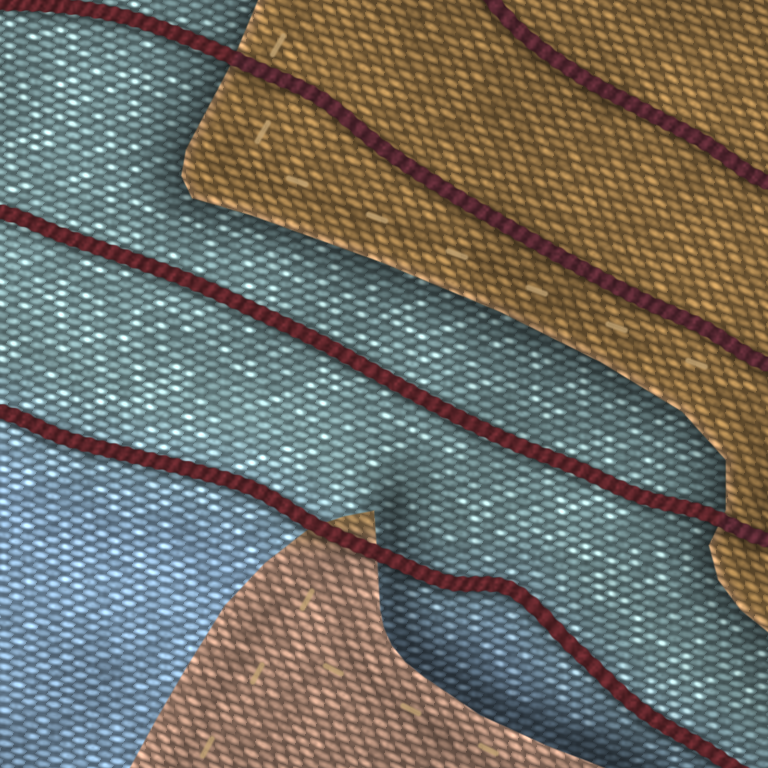
Reproduce this texture procedurally as a WebGL 2 fragment shader.

```glsl
#version 300 es
precision highp float;
// Woven denim with two sewn patches and four twisted cords lying across it.
// Patches are polygon distance fields, cords are splines through evenly spaced
// heights, and all cloth is a slanted lattice of randomly lit yarn dashes.

uniform vec2 u_resolution;
out vec4 fragColor;

const vec2 OCHRE[19] = vec2[](
  vec2(.39, 1.13), vec2(.336, 1.), vec2(.302, .919), vec2(.242, .805), vec2(.236, .771),
  vec2(.25, .742), vec2(.326, .72), vec2(.495, .659), vec2(.651, .594), vec2(.781, .529),
  vec2(.888, .464), vec2(.945, .401), vec2(.945, .336), vec2(.923, .29), vec2(.935, .245),
  vec2(.964, .206), vec2(1., .177), vec2(1.2, .1), vec2(1.2, 1.13));
const vec2 ROSE[19] = vec2[](
  vec2(.1, -.1), vec2(.169, 0.), vec2(.205, .066), vec2(.241, .128), vec2(.293, .212),
  vec2(.345, .267), vec2(.404, .313), vec2(.449, .328), vec2(.487, .335), vec2(.49, .297),
  vec2(.495, .206), vec2(.5, .182), vec2(.51, .16), vec2(.528, .138), vec2(.553, .118),
  vec2(.625, .069), vec2(.71, .03), vec2(.788, 0.), vec2(.95, -.1));

// Cord heights at every twelfth of the width
const float CORD_A[13] = float[](.996, .992, .977, .948, .911, .872, .806, .751, .702, .655, .611, .573, .526);
const float CORD_B[13] = float[](.724, .693, .664, .633, .595, .555, .509, .464, .424, .391, .354, .332, .297);
const float CORD_C[13] = float[](.464, .43, .408, .388, .362, .313, .276, .242, .232, .154, .077, .026, -.022);
const float CORD_D[13] = float[](1.9, 1.8, 1.7, 1.6, 1.5, 1.3, 1.18, 1.075, .97, .905, .859, .815, .763);

float hash(vec2 p) {
  vec3 q = fract(p.xyx * .1031);
  q += dot(q, q.yzx + 33.33);
  return fract((q.x + q.y) * q.z);
}

float noise(vec2 p) {
  vec2 i = floor(p), f = fract(p);
  f *= f * (3. - 2. * f);
  return mix(mix(hash(i), hash(i + vec2(1, 0)), f.x),
             mix(hash(i + vec2(0, 1)), hash(i + 1.), f.x), f.y);
}

// Signed distance to a closed polygon, negative inside
float polygon(vec2 p, vec2 v[19]) {
  float d = 9., side = 1.;
  for (int i = 0, j = 18; i < 19; j = i++) {
    vec2 e = v[j] - v[i], w = p - v[i];
    vec2 b = w - e * clamp(dot(w, e) / dot(e, e), 0., 1.);
    d = min(d, dot(b, b));
    bvec3 c = bvec3(p.y >= v[i].y, p.y < v[j].y, e.x * w.y > e.y * w.x);
    if (all(c) || all(not(c))) side = -side;
  }
  return side * sqrt(d);
}

// Signed distance to a Catmull-Rom cord, positive above
float cordDistance(vec2 p, float h[13]) {
  float x = clamp(p.x, 0., .9999) * 12.;
  int i = int(x);
  float t = fract(x), a = h[max(i - 1, 0)], b = h[i], c = h[i + 1], d = h[min(i + 2, 12)];
  float k1 = .5 * (c - a), k2 = a - 2.5 * b + 2. * c - .5 * d, k3 = .5 * (d - a) + 1.5 * (b - c);
  float slope = 12. * (k1 + t * (2. * k2 + 3. * t * k3));
  return (p.y - b - t * (k1 + t * (k2 + t * k3))) / sqrt(1. + slope * slope);
}

// Yarn dashes: x is the dash brightness, y a sparse bright fleck
vec2 weave(vec2 p, float angle, vec2 cell, float slant) {
  vec2 u = vec2(cos(angle), sin(angle));
  vec2 q = vec2(dot(p, u), dot(p, vec2(-u.y, u.x))) / cell;
  q.x += floor(q.y) * .38 + .3 * noise(p * 25.);
  vec2 f = fract(q) - .5;
  float r = hash(floor(q) + 50.);
  float dash = smoothstep(.62, .08, length(vec2((f.x - slant * f.y) * .95, f.y)));
  return vec2(dash * mix(.55, 1.1, r), smoothstep(.4, .05, length(f)) * smoothstep(.55, 1., r));
}

// A row of short straight stitches
float stitches(vec2 p, vec2 start, vec2 stride, int count, vec2 halfLength) {
  float d = 1.;
  for (int i = 0; i < count; i++) {
    vec2 w = p - start - stride * float(i);
    float t = clamp(dot(w, halfLength) / dot(halfLength, halfLength), -1., 1.);
    d = min(d, length(w - halfLength * t));
  }
  return smoothstep(.0055, .0015, d);
}

void layCord(inout vec3 col, vec2 p, float d, float px, float onOchre) {
  col *= 1. - .35 * smoothstep(.022, .006, abs(d + .003));
  float twist = .5 + .5 * cos(6.2832 * (p.x * 62. - d * 38.));
  float round_ = sqrt(max(0., 1. - d * d / .00012));
  vec3 dye = mix(vec3(.38, .15, .17), vec3(.35, .16, .2), onOchre);
  dye *= (.5 + .38 * twist + .25 * round_) * (.85 + .3 * noise(p * 260.));
  col = mix(col, dye, smoothstep(px, -px, abs(d) - .0088 - .0016 * twist));
}

void main() {
  vec2 p = gl_FragCoord.xy / u_resolution;
  float px = 1.2 / u_resolution.y;
  float ochre = polygon(p, OCHRE), rose = polygon(p, ROSE), lower = cordDistance(p, CORD_C);
  float mottling = .9 + .2 * noise(p * 9.), fibre = .9 + .2 * noise(p * 190.);

  // Denim: teal above, blue below the lowest cord, paler toward the left middle
  vec2 yarn = weave(p, -.5, vec2(.0185, .0125), .7);
  vec3 col = mix(vec3(.43, .53, .62), vec3(.43, .535, .545), smoothstep(-.12, .1, lower));
  col *= 1. + .16 * exp(-7. * dot(p - vec2(.15, .42), p - vec2(.15, .42)));
  col = col * (.7 + .68 * yarn.x) + vec3(.27, .28, .26) * yarn.y * smoothstep(-.3, .1, lower);

  // Shadows cast by the patches
  col *= 1. - .52 * exp(-24. * max(ochre, 0.));
  col *= 1. - .5 * exp(-18. * max(polygon(p - vec2(.025, .012), ROSE), 0.)) * smoothstep(.44, .52, p.x);
  col *= mottling * fibre;

  // Patch cloth with pale rims and stitches
  float twill = weave(p, -.17, vec2(.0195, .0135), -.8).x;
  float seam = stitches(p, vec2(.387, .764), vec2(.104, -.0475), 6, vec2(.011, -.004))
             + stitches(p, vec2(.362, .941), vec2(-.02, -.113), 2, vec2(.007, .012))
             + stitches(p, vec2(.434, .128), vec2(.101, -.052), 3, vec2(.01, -.005))
             + stitches(p, vec2(.4, .219), vec2(-.065, -.096), 3, vec2(.006, .011));
  vec3 cloth = mix(vec3(.62, .49, .42), vec3(.54, .42, .25), smoothstep(.02, -.02, ochre));
  cloth = mix(cloth, vec3(.55, .44, .29), smoothstep(.27, .33, p.y) * step(0., ochre));
  float inset = min(ochre, rose);
  cloth *= (.7 + .66 * twill) * mottling * fibre;
  cloth *= 1. + .15 * smoothstep(-.014, -.002, inset) - .1 * exp(-pow((inset + .05) / .014, 2.));
  cloth = mix(cloth, vec3(.77, .65, .46), min(seam, 1.) * .8);
  col = mix(col, cloth, smoothstep(px, -px, inset));

  // Cords on top of everything
  float onOchre = smoothstep(.01, -.01, ochre);
  layCord(col, p, cordDistance(p, CORD_A), px, onOchre);
  layCord(col, p, cordDistance(p, CORD_B), px, onOchre);
  layCord(col, p, lower, px, onOchre);
  layCord(col, p, cordDistance(p, CORD_D), px, onOchre);

  fragColor = vec4(col, 1.);
}
```
